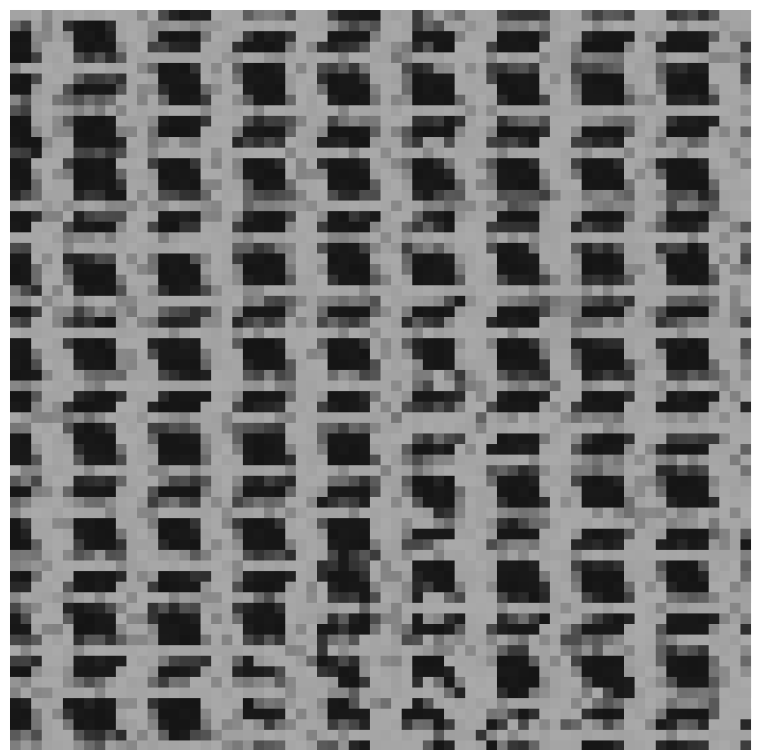
Write a WebGL 2 fragment shader that draws this pattern.

```glsl
#version 300 es
precision highp float;

#define CELL 0.014115         // mosaic block, in canvas heights
#define MARGIN 0.01333        // white border at left and top
#define BLOCKS 70.0           // mosaic blocks across
#define COLUMN_PITCH 8.0      // blocks between hole columns
#define ROW_PITCH 4.25        // blocks between hole rows
#define ROW_PHASE 0.69
#define BIG_HALF vec2(2.05, 1.75)
#define THIN_HALF vec2(2.2, 0.92)
#define JITTER 0.28
#define WEAR 0.4
#define TEAR 2.6

uniform vec2 u_resolution;
out vec4 outColor;

const float THREAD = 0.645;
const float HOLE = 0.09;

vec2 hash2(vec2 p) {
    vec3 q = fract(p.xyx * vec3(0.1031, 0.1030, 0.0973));
    q += dot(q, q.yzx + 33.33);
    return fract((q.xx + q.yz) * q.zy);
}

float gradientCorner(vec2 corner, vec2 offset) {
    float angle = 6.28318 * hash2(corner + 57.0).x;
    return dot(vec2(cos(angle), sin(angle)), offset);
}

float gradientNoise(vec2 p) {
    vec2 i = floor(p), f = fract(p);
    vec2 u = f * f * (3.0 - 2.0 * f);
    vec2 e = vec2(1.0, 0.0);
    return mix(mix(gradientCorner(i, f), gradientCorner(i + e, f - e), u.x),
               mix(gradientCorner(i + e.yx, f - e.yx), gradientCorner(i + 1.0, f - 1.0), u.x), u.y);
}

float bump(vec2 p, vec2 center, vec2 radius) {
    vec2 q = (p - center) / radius;
    return exp(-dot(q, q));
}

// Grey of one mosaic block; rows are counted from the top
float blockTone(vec2 block) {
    vec2 p = block + 0.5;
    float sag = bump(p, vec2(12.0, 25.5), vec2(9.0, 4.5));
    float tear = bump(p, vec2(38.0, 65.0), vec2(17.0, 8.0))
               + 0.35 * bump(p, vec2(40.0, 35.0), vec2(4.0, 60.0));
    vec2 warped = p - vec2(0.0, 1.5 * sag);

    // Nearest hole; tall and flat ones alternate, with two faulted zones
    float column = floor(warped.x / COLUMN_PITCH + 0.5);
    float row = floor(warped.y / ROW_PITCH - ROW_PHASE + 0.5);
    bool faulted = (row > 8.5 && 3.0 * column + row > 23.5) || (column < 1.5 && row < 2.5);
    bool big = (mod(row, 2.0) > 0.5) != faulted;

    vec2 local = warped - vec2(column * COLUMN_PITCH, (row + ROW_PHASE) * ROW_PITCH);
    vec2 vary = hash2(vec2(column, row) + 11.0) - 0.5;
    local -= vary * vec2(JITTER, 2.0 * JITTER);
    vec2 halfSize = big ? BIG_HALF : THIN_HALF - vec2(0.0, 0.8 * sag);
    halfSize += vary.yx * JITTER;

    // Opposite slants for tall and flat holes, then ragged edges
    local.x += local.y * (big ? -0.3 : 0.6);
    vec2 q = abs(local) - halfSize;
    float d = max(q.x, q.y);
    d += (WEAR + TEAR * tear) * gradientNoise(p * 0.43) + 0.25 * tear;

    // Mottled thread over the hole coverage
    vec2 grain = hash2(block + 101.0);
    float thread = THREAD + 0.04 * (grain.x - 0.5) - 0.12 * step(0.83, grain.y);
    float cover = 1.0 - smoothstep(-0.35, 0.65, d + 0.2 * (grain.x - 0.5));
    return mix(thread, HOLE + 0.02 * (grain.y - 0.5), cover);
}

void main() {
    vec2 uv = gl_FragCoord.xy / u_resolution.y;
    vec2 p = vec2(uv.x - MARGIN, 1.0 - MARGIN - uv.y) / CELL;
    float pixel = 1.0 / (CELL * u_resolution.y);

    // Blend neighbouring blocks across one pixel
    vec2 base = floor(p - 0.5);
    vec2 w = clamp((fract(p - 0.5) - 0.5) / pixel + 0.5, 0.0, 1.0);
    float tone = 0.0;
    for (int j = 0; j < 2; j++) {
        for (int i = 0; i < 2; i++) {
            vec2 corner = vec2(i, j);
            vec2 share = mix(1.0 - w, w, corner);
            tone += share.x * share.y * blockTone(base + corner);
        }
    }

    // White border
    float inside = min(min(p.x, BLOCKS - p.x), p.y);
    float mask = clamp(inside / pixel + 0.5, 0.0, 1.0);
    outColor = vec4(vec3(mix(1.0, tone, mask)), 1.0);
}
```
